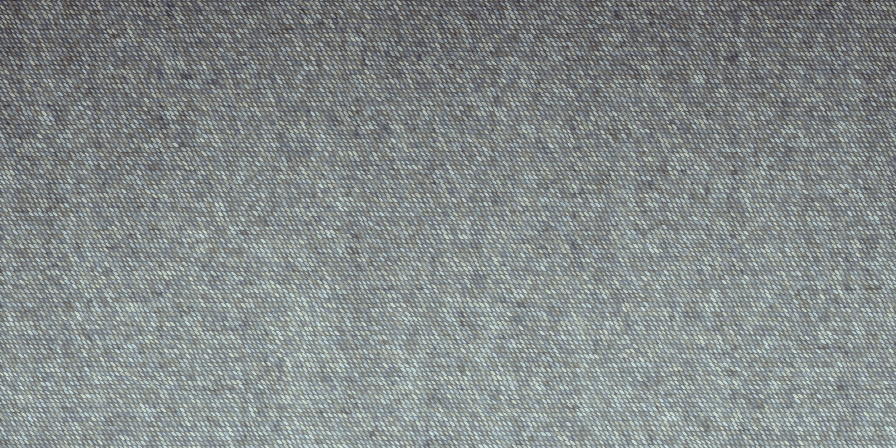
This texture is drawn by a WebGL 1 fragment shader. Its source:

```glsl
precision highp float;
uniform vec2 u_resolution;

#define ROWS 98.0
#define COLUMNS 92.0
#define ROW_SHIFT 0.42
#define GRAIN_LEAN 0.8
#define GRAIN_CONTRAST 0.235
#define STREAK 0.06
#define SLUB 0.05
#define SPECK 0.07
#define FUZZ 0.07
#define TINT 0.05

const vec3 DARK_YARN = vec3(0.34, 0.335, 0.355);
const vec3 LIGHT_YARN = vec3(0.70, 0.755, 0.735);

float hash(vec2 p) {
  return fract(sin(dot(p, vec2(127.1, 311.7))) * 43758.5453);
}

float noise(vec2 p) {
  vec2 cell = floor(p);
  vec2 f = fract(p);
  f = f * f * (3.0 - 2.0 * f);
  float low = mix(hash(cell), hash(cell + vec2(1.0, 0.0)), f.x);
  float high = mix(hash(cell + vec2(0.0, 1.0)), hash(cell + 1.0), f.x);
  return mix(low, high, f.y);
}

// Light slanted stitches; returns coverage and the id of the stitch
float twill(vec2 p, out vec2 id) {
  vec2 weave = p * vec2(COLUMNS, ROWS);
  weave += 0.5 * vec2(noise(p * vec2(24.0, 16.0)), noise(p * vec2(9.0, 30.0) + 40.0));
  float row = floor(weave.y);
  float along = fract(weave.y);
  float across = weave.x + row * ROW_SHIFT + GRAIN_LEAN * along;
  id = vec2(floor(across), row);

  vec2 local = vec2(fract(across), along) - 0.5;
  float size = 0.7 + 0.55 * hash(id + 7.0);
  float dist = length(local * vec2(1.3, 0.88)) - 0.40 * size;
  float edge = max(0.18, 0.5 * ROWS / u_resolution.y);
  return 1.0 - smoothstep(-edge, edge, dist);
}

// Daylight falling off towards the top and the sides
float shade(vec2 p) {
  float aspect = u_resolution.x / u_resolution.y;
  float side = 2.0 * p.x / aspect - 1.0;
  float light = mix(0.60, 0.415, pow(p.y, 1.6));
  return light - 0.025 * side * side + 0.02 * (noise(p * 3.0) - 0.5);
}

void main() {
  vec2 p = gl_FragCoord.xy / u_resolution.y;
  vec2 id;
  float grain = twill(p, id);

  // Stitch brightness over the shaded ground
  float value = shade(p);
  value += GRAIN_CONTRAST * (grain * (0.6 + 0.8 * hash(id)) - 0.42);

  // Uneven yarn: vertical streaks, horizontal slubs and dark specks
  value += STREAK * (noise(p * vec2(90.0, 7.0)) - 0.5);
  value += SLUB * (noise(p * vec2(18.0, ROWS) + 90.0) - 0.5);
  value -= SPECK * smoothstep(0.72, 0.95, noise(p * vec2(64.0, 76.0) + 17.0));
  value += FUZZ * (noise(p * 230.0) - 0.5);

  // Grey-green ramp with a blue or warm tone per stitch
  float ramp = clamp((value - DARK_YARN.r) / (LIGHT_YARN.r - DARK_YARN.r), -0.4, 1.3);
  vec3 color = mix(DARK_YARN, LIGHT_YARN, ramp);
  float blueness = hash(id + 31.0) - 0.5 + 0.2 * (0.5 - p.y);
  color += TINT * blueness * vec3(-0.5, 0.0, 1.0);

  gl_FragColor = vec4(clamp(color, 0.0, 1.0), 1.0);
}
```
